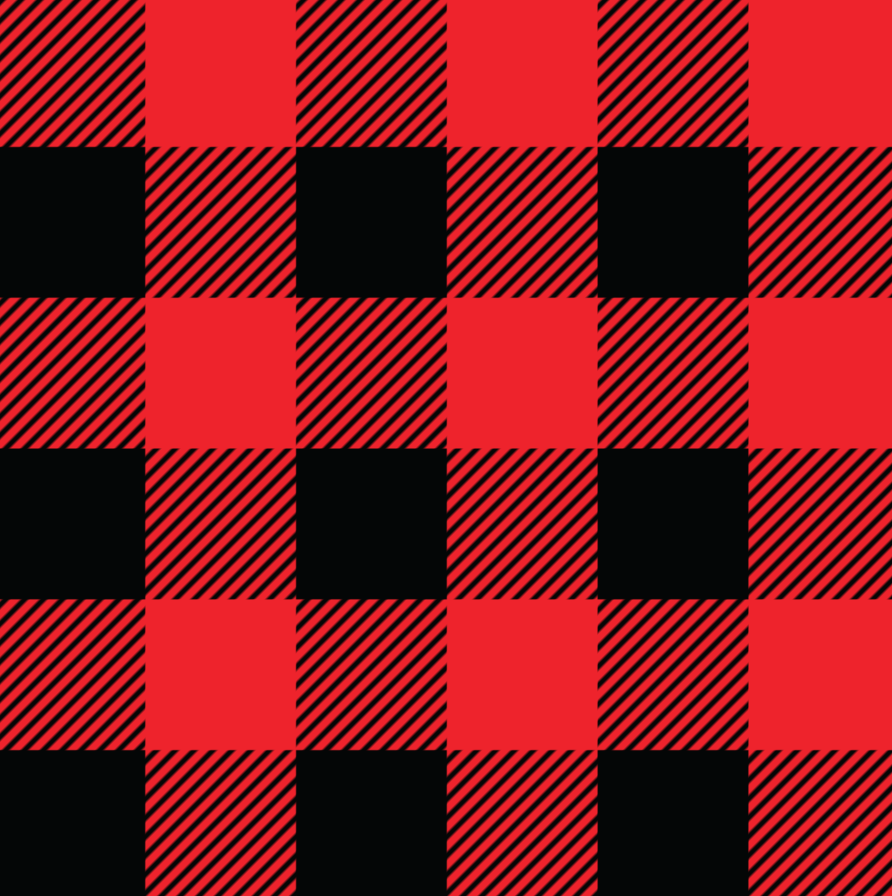
Give the GLSL for this pattern, as a Shadertoy shader.

```glsl
const vec3 RED = vec3(0.933, 0.137, 0.173);
const vec3 BLACK = vec3(0.016, 0.022, 0.022);
const float CELL = 0.1683;                        // check size, canvas height = 1
const vec2 FIRST_EDGE = vec2(0.1621, 0.1628);     // first change from dark to red
const float STRIPES_PER_CELL = 8.0;
const float STRIPE_DARK = 0.40;                   // dark share of each stripe period
const float STRIPE_PHASE = 0.60;                  // centre of the dark stripe
const float CHECK_SOFTNESS = 0.0012;
const float STRIPE_SOFTNESS = 0.0019;

// Coverage of a shape from its signed distance, positive inside
float coverage(float dist, float softness) {
    float halfWidth = max(softness, 0.75 / iResolution.y);
    return smoothstep(-halfWidth, halfWidth, dist);
}

// Alternating red and dark bands; t counts cells, dark on [1, 2)
float darkBand(float t) {
    float fromCentre = abs(mod(t - 0.5, 2.0) - 1.0);
    return coverage((0.5 - fromCentre) * CELL, CHECK_SOFTNESS);
}

// Diagonal dark stripes rising to the right
float darkTwill(vec2 cellPos) {
    float s = (cellPos.x - cellPos.y) * STRIPES_PER_CELL - STRIPE_PHASE;
    float fromCentre = abs(fract(s + 0.5) - 0.5);
    float unit = CELL / (STRIPES_PER_CELL * sqrt(2.0));
    return coverage((0.5 * STRIPE_DARK - fromCentre) * unit, STRIPE_SOFTNESS);
}

void mainImage(out vec4 fragColor, in vec2 fragCoord) {
    vec2 cellPos = (fragCoord / iResolution.y - FIRST_EDGE) / CELL;

    // Both bands dark give black, neither gives red, one gives twill
    float warp = darkBand(cellPos.x);
    float weft = darkBand(cellPos.y);
    float both = warp * weft;
    float either = warp + weft - both;
    float dark = mix(both, either, darkTwill(cellPos));

    fragColor = vec4(mix(RED, BLACK, dark), 1.0);
}
```
